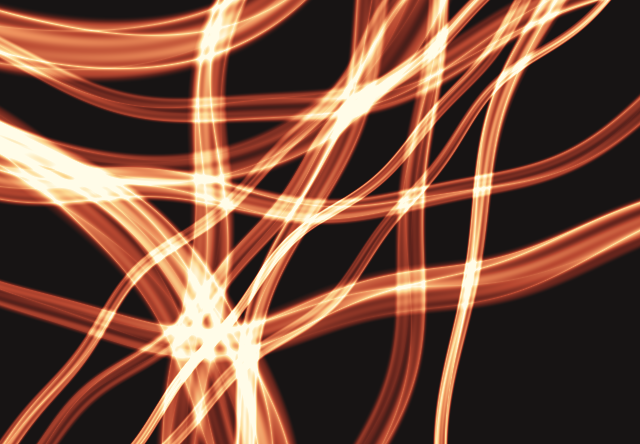
Give the GLSL for this background, as a WebGL 1 fragment shader.

```glsl
precision highp float;

uniform vec2 u_resolution;

const vec3 NIGHT = vec3(0.09, 0.08, 0.08);
const vec3 EMBER = vec3(0.39, 0.14, 0.11);
const vec3 RUST  = vec3(0.72, 0.28, 0.19);
const vec3 AMBER = vec3(0.93, 0.56, 0.36);
const vec3 GOLD  = vec3(0.99, 0.85, 0.57);
const vec3 WHITE = vec3(1.00, 0.99, 0.91);

const float BODY_LEVEL = 0.64;
const float LINE_LEVEL = 0.50;
const float LINE_WIDTH = 0.0035;
const float SHEEN_LEVEL = 0.16;
const float SHEEN_WIDTH = 0.014;
const int MAX_LANES = 4;
const int FILAMENTS = 4;

// A group of ribbons that share a direction; lengths are in canvas heights.
struct Family {
    float angle;
    float lanes;
    float first;      // offset of the first lane across the direction
    float spacing;
    float bow;        // parabolic bend
    vec2 wave;        // amplitude, frequency
    float halfWidth;
    float glow;
};

const Family STEEP   = Family(1.36, 4.0, 0.24, -0.21, 0.0, vec2(0.055, 3.4), 0.044, 1.00);
const Family RISING  = Family(0.82, 4.0, 0.19, -0.10, 0.0, vec2(0.024, 6.5), 0.025, 0.85);
const Family FLAT    = Family(0.10, 3.0, -0.23, 0.26, 0.30, vec2(0.040, 4.2), 0.046, 0.95);
const Family FALLING = Family(-1.0, 2.0, -0.33, -0.05, -0.5, vec2(0.025, 3.8), 0.060, 1.10);
const Family SWOOP   = Family(0.45, 2.0, 0.48, -0.28, 0.90, vec2(0.012, 3.0), 0.062, 1.10);

// Light across one ribbon: a folded translucent body with drifting filaments.
float ribbonLight(float across, float along, float width, float seed) {
    float side = across / width;
    float body = 1.0 - smoothstep(0.68, 1.04, abs(side));
    float folds = 0.62 + 0.22 * sin(5.0 * side + 2.6 * along + seed)
                + 0.14 * sin(12.0 * side - 1.8 * along + 2.0 * seed);
    float light = BODY_LEVEL * folds;
    for (int i = 0; i < FILAMENTS; i++) {
        float k = float(i);
        float centre = 0.8 * sin(along * (1.2 + 0.5 * k) + 1.9 * seed + 1.7 * k);
        float gap = abs(side - centre) * width;
        float strength = 0.55 + 0.45 * sin(2.7 * along + 2.3 * k + seed);
        light += strength * (LINE_LEVEL * exp(-gap / LINE_WIDTH)
                           + SHEEN_LEVEL * exp(-gap / SHEEN_WIDTH));
    }
    return body * light;
}

float familyLight(vec2 p, Family f) {
    vec2 dir = vec2(cos(f.angle), sin(f.angle));
    float along = dot(p, dir);
    float across = dot(p, vec2(-dir.y, dir.x));
    float light = 0.0;
    for (int i = 0; i < MAX_LANES; i++) {
        float lane = float(i);
        if (lane >= f.lanes) break;
        float seed = 2.4 * lane + 5.0 * f.angle;

        // Centre line from a bow and two layered sines
        float a = f.wave.y * along + seed;
        float b = 2.3 * f.wave.y * along + 1.7 * seed;
        float centre = f.first + f.spacing * lane + f.bow * along * along
                     + f.wave.x * (sin(a) + 0.4 * sin(b));
        float slope = 2.0 * f.bow * along
                    + f.wave.x * f.wave.y * (cos(a) + 0.92 * cos(b));
        float offset = (across - centre) * inversesqrt(1.0 + slope * slope);

        float width = f.halfWidth * (1.15 - 0.16 * lane)
                    * (0.85 + 0.25 * sin(2.3 * along + 1.3 * seed));
        float shine = 0.85 + 0.25 * sin(1.9 * along + seed);
        light += shine * ribbonLight(offset, along, width, seed);
    }
    return light * f.glow;
}

// Heat ramp from the dark ground to white
vec3 heatColor(float level) {
    vec3 color = mix(NIGHT, EMBER, clamp(level / 0.25, 0.0, 1.0));
    color = mix(color, RUST, clamp((level - 0.25) / 0.25, 0.0, 1.0));
    color = mix(color, AMBER, clamp((level - 0.50) / 0.27, 0.0, 1.0));
    color = mix(color, GOLD, clamp((level - 0.77) / 0.28, 0.0, 1.0));
    return mix(color, WHITE, clamp((level - 1.05) / 0.35, 0.0, 1.0));
}

void main() {
    vec2 p = (gl_FragCoord.xy - 0.5 * u_resolution) / u_resolution.y;
    float level = familyLight(p, STEEP) + familyLight(p, RISING)
                + familyLight(p, FLAT) + familyLight(p, FALLING)
                + familyLight(p, SWOOP);
    gl_FragColor = vec4(heatColor(level), 1.0);
}
```
